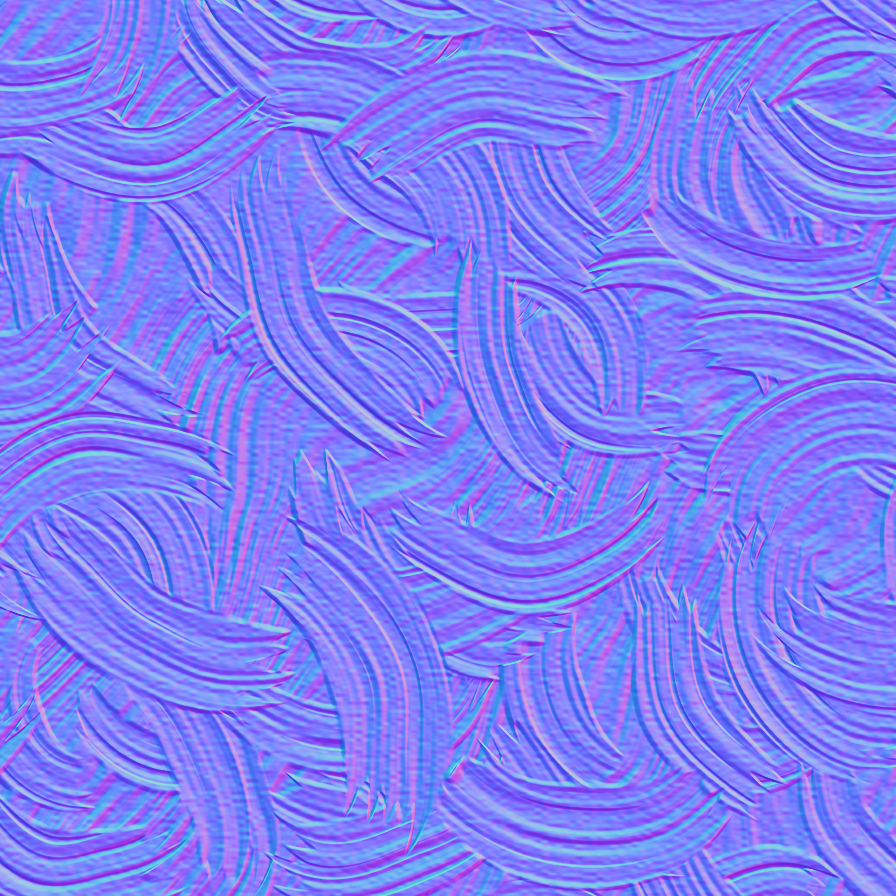
This texture map is drawn by a three.js fragment shader. Its source:

```glsl
// Normal map of thick brushed paint: layers of curved strokes with bristle
// grooves lie over a rough, combed ground. The surface is built as a height
// field, and its slope is encoded as a tangent space normal.

varying vec2 vUv;

vec4 hash4(vec2 p) {
  vec4 q = fract(p.xyxy * vec4(0.1031, 0.1030, 0.0973, 0.1099));
  q += dot(q, q.wzxy + 33.33);
  return fract((q.xxyz + q.yzzw) * q.zywx);
}

float hash(vec2 p) {
  vec3 q = fract(p.xyx * 0.1031);
  q += dot(q, q.yzx + 33.33);
  return fract((q.x + q.y) * q.z);
}

float noise(vec2 p) {
  vec2 i = floor(p), f = fract(p);
  f = f * f * (3.0 - 2.0 * f);
  return mix(mix(hash(i), hash(i + vec2(1.0, 0.0)), f.x),
             mix(hash(i + vec2(0.0, 1.0)), hash(i + 1.0), f.x), f.y);
}

// Short, bent ridges that lean to the upper right
float groundHeight(vec2 p) {
  vec2 q = p + 0.13 * vec2(noise(p * 6.0 + 3.0), noise(p * 7.0 + 41.0));
  vec2 along = vec2(0.53, 0.85);
  float across = dot(q, vec2(along.y, -along.x));
  float run = dot(q, along);
  float coarse = noise(vec2(across * 85.0, run * 15.0) + 200.0);
  float fine = noise(vec2(across * 190.0, run * 34.0) + 500.0);
  return 0.0075 * coarse + 0.0022 * fine + 0.006 * noise(q * 14.0);
}

// Grooves that follow the stroke; across and run are in canvas units
float bristles(float across, float run, float seed) {
  float broad = noise(vec2(across * 70.0 + seed, run * 5.0 + seed));
  float thin = noise(vec2(across * 170.0 + seed, run * 8.0 + 60.0));
  float deep = noise(vec2(across * 105.0 + seed, run * 4.0 + 130.0));
  return 0.005 * broad + 0.0036 * thin - 0.004 * smoothstep(0.68, 0.95, deep);
}

// Paints one arc per grid cell over the height below it
float paintLayer(vec2 p, float cells, float layer, float below) {
  float height = below;
  vec2 home = floor(p * cells + layer * 0.37);
  for (int j = -1; j <= 1; j++) {
    for (int i = -1; i <= 1; i++) {
      vec2 cell = home + vec2(float(i), float(j));
      vec4 place = hash4(cell + layer * 37.0 + 11.0);
      vec4 form = hash4(cell + layer * 53.0 + 97.0);
      if (form.w < 0.2) continue;

      // Most arcs sag like bowls; some are turned over
      float angle = mix(-2.9, -1.1, place.z) + (place.w > 0.74 ? 3.1416 : 0.0);
      vec2 outward = vec2(cos(angle), sin(angle));
      float radius = mix(0.6, 1.3, form.x) / cells;
      float halfLength = mix(0.66, 0.9, form.y) / cells;
      float halfWidth = mix(0.16, 0.28, form.z) / cells;
      vec2 middle = (cell + place.xy - layer * 0.37) / cells;

      // Position across and along the arc
      vec2 d = p - middle + radius * outward;
      float turn = atan(dot(d, vec2(-outward.y, outward.x)), dot(d, outward));
      float run = turn * radius;
      float reach = abs(run) / halfLength;
      float across = length(d) - radius;
      if (reach > 1.0 || abs(across) > halfWidth * 1.3) continue;
      float seed = floor(place.x * 300.0) + 20.0;
      across += 0.018 * (noise(vec2(run * 11.0 + seed, across * 9.0 + seed)) - 0.5);

      // Tapered sides and ragged ends
      float side = halfWidth * (1.0 - 0.4 * reach * reach);
      float sideMask = smoothstep(0.0, 0.007, side - abs(across));
      float tear = 0.35 * noise(vec2(across * 110.0 + seed, seed));
      float mask = sideMask * smoothstep(0.0, 0.08, 1.0 - reach - tear);

      float rim = 0.003 * smoothstep(0.6, 1.0, abs(across) / side);
      float paint = 0.003 + 0.004 * place.y + rim + bristles(across, run, seed);
      height = mix(height, paint, mask);
    }
  }
  return height;
}

float surfaceHeight(vec2 p) {
  float height = groundHeight(p);
  height = paintLayer(p, 6.0, 1.0, height);
  height = paintLayer(p, 4.6, 2.0, height);
  height = paintLayer(p, 3.9, 3.0, height);
  // Fine canvas grain shows through everything
  return height + 0.0013 * noise(p * vec2(130.0, 220.0) + 17.0);
}

void main() {
  float e = 0.0015;
  float h = surfaceHeight(vUv);
  vec2 slope = vec2(surfaceHeight(vUv + vec2(e, 0.0)) - h,
                    surfaceHeight(vUv + vec2(0.0, e)) - h) / e;
  // Soft limit keeps stroke edges from turning too steep
  slope /= sqrt(1.0 + 0.6 * dot(slope, slope));
  vec3 normal = normalize(vec3(-slope, 1.0));
  gl_FragColor = vec4(normal * 0.5 + 0.5, 1.0);
}
```
